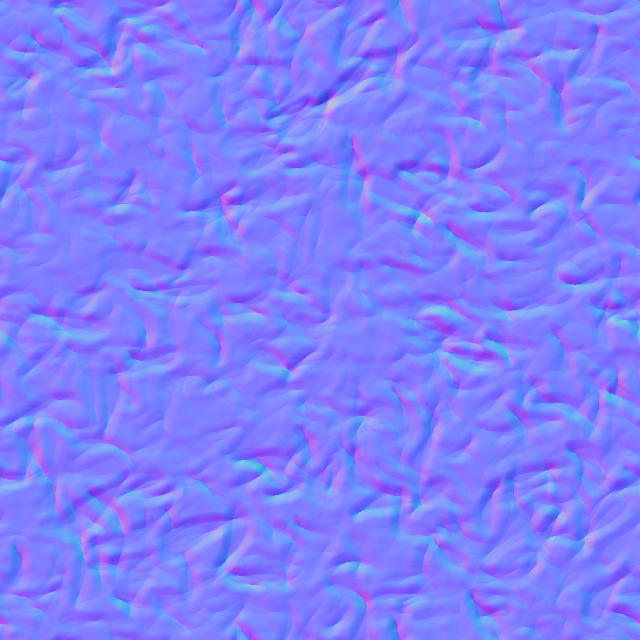
A WebGL 2 fragment shader for this texture map:

```glsl
#version 300 es
precision highp float;

uniform vec2 u_resolution;
out vec4 fragColor;

const float TAU = 6.2831853;
const float EDGE_SOFTNESS = 0.009;
const float COVER = 0.3;          // how far a leaf hides the relief below it
const float FAINT_RISE = 0.0008;
const float STRONG_RISE = 0.0066;

float hash(vec2 p) {
    return fract(sin(dot(p, vec2(127.1, 311.7))) * 43758.5453);
}

// Teardrop, round at -x and pointed at +x: signed distance and its gradient
vec3 teardrop(vec2 p, float halfLength, float halfWidth, float bend) {
    float u = p.x / halfLength;
    float y = p.y - bend * p.x * u;
    float toTip = 1.0 - u;
    float squareWidth = 0.84 * halfWidth * halfWidth;
    float field = squareWidth * (1.0 + u) * toTip * abs(toTip) - y * y;
    float slopeX = squareWidth / halfLength * abs(toTip) * (toTip - 2.0 * (1.0 + u));
    vec2 slope = vec2(slopeX + 4.0 * y * bend * u, -2.0 * y);
    float steepness = length(slope) + 1e-6;
    return vec3(field, slope) / steepness;
}

// Lays one leaf over a relief stored as (height, slope x, slope y)
vec3 layLeaf(vec3 relief, vec2 q, float cellSize, vec2 seed) {
    float turn = TAU * hash(seed);
    turn -= 0.22 * sin(2.0 * turn);
    vec2 axis = vec2(cos(turn), sin(turn));
    vec2 side = vec2(-axis.y, axis.x);

    float halfLength = cellSize * mix(0.35, 0.6, hash(seed + 3.7));
    float halfWidth = halfLength * mix(0.22, 0.45, hash(seed + 8.3));
    float bend = mix(-0.25, 0.25, hash(seed + 15.1));
    vec2 p = vec2(dot(q, axis), dot(q, side));
    vec3 shape = teardrop(p, halfLength, halfWidth, bend);

    // Soft edge and its slope
    float t = clamp(0.5 + 0.5 * shape.x / EDGE_SOFTNESS, 0.0, 1.0);
    float mask = t * t * (3.0 - 2.0 * t);
    float maskRate = 3.0 * t * (1.0 - t) / EDGE_SOFTNESS;
    vec2 maskSlope = maskRate * (axis * shape.y + side * shape.z);

    // The leaf lifts towards its tip
    float strength = FAINT_RISE + STRONG_RISE * pow(hash(seed + 21.9), 4.0);
    float rise = strength * (0.75 + 0.25 * p.x / halfLength);
    vec2 riseSlope = axis * strength * 0.25 / halfLength;

    float lift = rise - COVER * relief.x;
    vec2 slope = relief.yz + maskSlope * lift + mask * (riseSlope - COVER * relief.yz);
    return vec3(relief.x + mask * lift, slope);
}

// One wrapping grid of scattered leaves
vec3 layLayer(vec3 relief, vec2 uv, float cells) {
    vec2 home = floor(uv * cells);
    for (int j = -1; j <= 1; j++) {
        for (int i = -1; i <= 1; i++) {
            vec2 cell = home + vec2(i, j);
            vec2 seed = mod(cell, cells) + cells * 2.31;
            vec2 jitter = vec2(hash(seed + 31.3), hash(seed + 47.9));
            vec2 center = (cell + jitter) / cells;
            relief = layLeaf(relief, uv - center, 1.0 / cells, seed);
        }
    }
    return relief;
}

void main() {
    vec2 uv = gl_FragCoord.xy / u_resolution;

    // Small leaves lie at the bottom, large ones on top
    vec3 relief = vec3(0.0);
    for (int cells = 21; cells >= 9; cells -= 2) {
        relief = layLayer(relief, uv, float(cells));
    }

    // Tangent-space normal with green pointing down
    vec3 normal = normalize(vec3(-relief.y, relief.z, 1.0));
    fragColor = vec4(0.5 + 0.5 * normal, 1.0);
}
```
